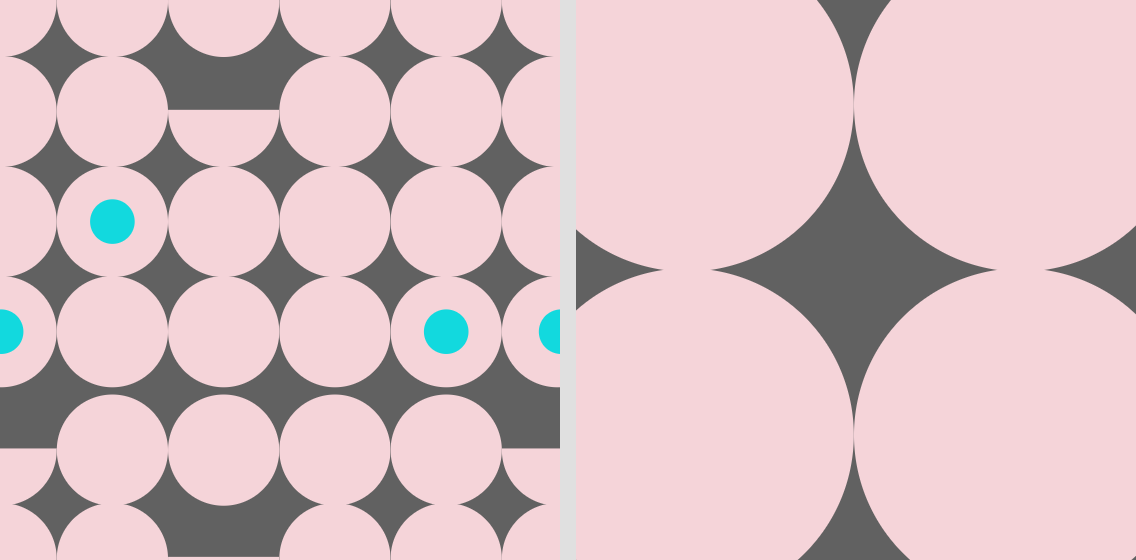
Left: the whole. Right: its middle third, enlarged.
This pattern is drawn by a WebGL 1 fragment shader. Its source:

```glsl
precision highp float;

uniform vec2 u_resolution;

// Shortest offset between two points on the wrapping canvas
vec2 wrapOffset(vec2 a, vec2 b) {
  vec2 d = a - b;
  return d - floor(d + 0.5);
}

float coverage(float dist) {
  return clamp(0.5 - dist * min(u_resolution.x, u_resolution.y), 0.0, 1.0);
}

// Rows are packed evenly, with a wider gap above the fourth one
float rowHeight(float row) {
  return row < 3.5 ? 0.9975 - 0.1966 * row : 0.1962 - 0.1936 * (row - 4.0);
}

// Discs that keep only their lower half
bool isHalved(float column, float row) {
  bool upperPair = column == 2.0 && mod(row, 5.0) < 1.5;
  bool seamDisc = row == 4.0 && mod(column, 5.0) < 0.5;
  return upperPair || seamDisc;
}

// Discs that carry a bright centre
bool isDotted(float column, float row) {
  return (row == 2.0 && column == 1.0) || (row == 3.0 && mod(column, 4.0) < 0.5);
}

void main() {
  vec2 uv = gl_FragCoord.xy / u_resolution;
  float discDist = 1.0;
  float dotDist = 1.0;

  // Five repeats each way; the sixth row and column merge with the first across the seam
  for (int j = 0; j < 6; j++) {
    for (int i = 0; i < 6; i++) {
      float column = float(i);
      float row = float(j);
      vec2 centre = vec2(0.002 + 0.1987 * column, rowHeight(row));
      vec2 offset = wrapOffset(uv, centre);
      float radial = length(offset);

      float disc = radial - 0.0993;
      if (isHalved(column, row)) disc = max(disc, offset.y - 0.003);
      discDist = min(discDist, disc);
      if (isDotted(column, row)) dotDist = min(dotDist, radial - 0.0398);
    }
  }

  vec3 grey = vec3(0.38);
  vec3 pink = vec3(0.96, 0.83, 0.85);
  vec3 cyan = vec3(0.07, 0.85, 0.87);
  vec3 colour = mix(grey, pink, coverage(discDist));
  colour = mix(colour, cyan, coverage(dotDist));
  gl_FragColor = vec4(colour, 1.0);
}
```
